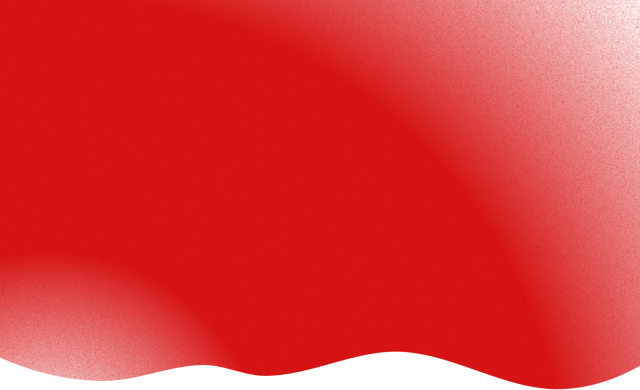
Write a WebGL 1 fragment shader that draws this background.

```glsl
precision highp float;

uniform vec2 u_resolution;

#define RED vec3(0.837, 0.075, 0.075)
#define WHITE vec3(1.0)
#define OUTER_CENTER vec2(0.107, -0.165)
#define OUTER_RADIUS 0.777
#define OUTER_FADE 0.445
#define INNER_CENTER vec2(0.072, -0.133)
#define INNER_RADIUS 0.350
#define INNER_FADE 0.315
#define GRAIN_CELLS 512.0
#define GRAIN_AMOUNT 0.16
#define SPECK_AMOUNT 0.14

float hash(vec2 cell) {
  vec3 q = fract(cell.xyx * 0.1031);
  q += dot(q, q.yzx + 33.33);
  return fract((q.x + q.y) * q.z);
}

// Height of the white wave: eased steps between crests and troughs,
// with a parabola rising towards each side.
float waveHeight(float x) {
  float left = max(1.0 - x / 0.163, 0.0);
  float right = max((x - 0.870) / 0.130, 0.0);
  float h = 0.0143 + 0.0365 * left * left + 0.0365 * right * right;
  h += 0.0247 * smoothstep(0.163, 0.319, x);
  h -= 0.0169 * smoothstep(0.319, 0.414, x);
  h += 0.0378 * smoothstep(0.414, 0.6185, x);
  h -= 0.0586 * smoothstep(0.6185, 0.870, x);
  return h;
}

// Lightness of the two glows, growing away from the red band.
float glowAmount(vec2 p) {
  float outer = (distance(p, OUTER_CENTER) - OUTER_RADIUS) / OUTER_FADE;
  float inner = (INNER_RADIUS - distance(p, INNER_CENTER)) / INNER_FADE;
  return clamp(max(outer, inner), 0.0, 1.0);
}

void main() {
  // Width of the canvas is one unit
  vec2 p = gl_FragCoord.xy / u_resolution.x;
  float pixel = 1.0 / u_resolution.x;

  // Grain and sparse red specks, strongest in the glows
  vec2 cell = floor(p * GRAIN_CELLS);
  float grain = hash(cell) - 0.5;
  float speck = smoothstep(0.90, 1.0, hash(cell + 71.0));
  float glow = glowAmount(p);
  glow *= 1.0 + GRAIN_AMOUNT * grain - SPECK_AMOUNT * speck;

  vec3 color = mix(RED, WHITE, clamp(glow, 0.0, 1.0));
  color += 0.008 * grain;

  // White wave along the bottom, with its edge softened across the slope
  float slope = (waveHeight(p.x + pixel) - waveHeight(p.x - pixel)) / (2.0 * pixel);
  float edge = (p.y - waveHeight(p.x)) / sqrt(1.0 + slope * slope);
  color = mix(WHITE, color, smoothstep(-0.75 * pixel, 0.75 * pixel, edge));

  gl_FragColor = vec4(color, 1.0);
}
```
